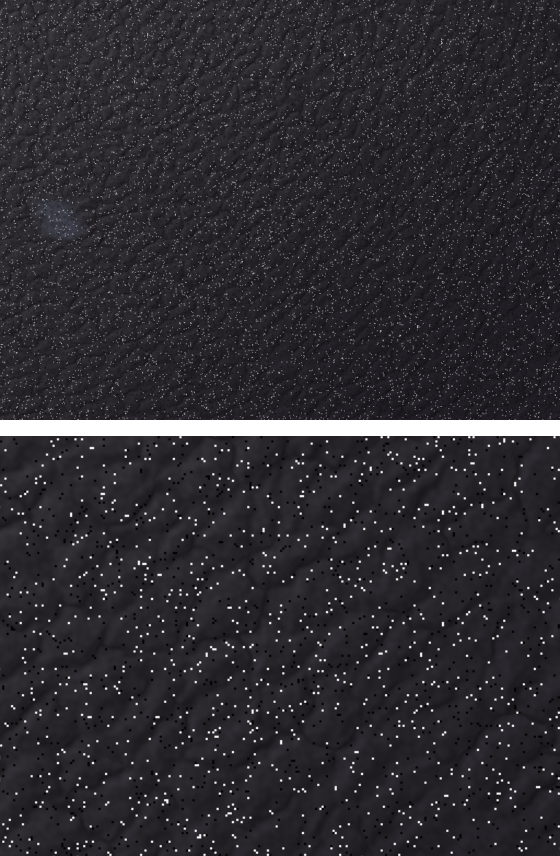
Top, the full canvas; bottom, a detail of the centre.
Write a Shadertoy shader that draws this texture.

```glsl
// Dark pebbled leather with a faint smudge and fine light and dark specks.

const vec3  LIT_LEATHER   = vec3(0.197, 0.188, 0.204);
const vec3  SHADE_LEATHER = vec3(0.120, 0.108, 0.135);
const vec3  SMUDGE_COLOR  = vec3(0.270, 0.285, 0.340);
const vec2  SMUDGE_CENTER = vec2(0.140, 0.478);
const vec2  GRAIN_CENTER  = vec2(-0.30, 1.50);  // the grain curves around this point
const vec2  GRAIN_FREQ    = vec2(27.0, 23.0);   // cells per radius, per radian
const vec2  LIGHT_DIR     = vec2(-0.75, 0.66);
const float LIGHT_STEP    = 0.006;
const float RELIEF_GAIN   = 0.22;
const float CREASE_DEPTH  = 0.20;
const float SPECK_ROWS    = 576.0;
const float SPECK_SHARE   = 0.021;              // for light and dark specks each
const float SPECK_BLUR    = 1.25;               // filter width in output pixels
const float LIGHT_SPECK   = 0.96;
const float DARK_SPECK    = 0.01;

float hash1(vec2 p) {
    vec3 q = fract(p.xyx * 0.1031);
    q += dot(q, q.yzx + 33.33);
    return fract((q.x + q.y) * q.z);
}

vec2 hash2(vec2 p) {
    return vec2(hash1(p), hash1(p + vec2(57.3, 113.7)));
}

float gradCorner(vec2 cell, vec2 offset) {
    float a = 6.2832 * hash1(cell);
    return dot(vec2(cos(a), sin(a)), offset);
}

float gradNoise(vec2 p) {
    vec2 i = floor(p), f = p - i;
    vec2 u = f * f * f * (f * (f * 6.0 - 15.0) + 10.0);
    vec2 e = vec2(1.0, 0.0);
    float low  = mix(gradCorner(i, f), gradCorner(i + e, f - e), u.x);
    float high = mix(gradCorner(i + e.yx, f - e.yx), gradCorner(i + 1.0, f - 1.0), u.x);
    return 1.4 * mix(low, high, u.y);
}

float fbm(vec2 p) {
    float sum = 0.0, amp = 0.55;
    for (int i = 0; i < 4; i++) {
        sum += amp * gradNoise(p);
        p = mat2(1.6, 1.2, -1.2, 1.6) * p + 7.3;
        amp *= 0.5;
    }
    return sum;
}

// Polar coordinates that follow the curved grain, in pebbles
vec2 grainCoord(vec2 p) {
    vec2 d = p - GRAIN_CENTER;
    return vec2(length(d), atan(d.y, d.x)) * GRAIN_FREQ + 40.0;
}

// Gap between the two nearest cell points: zero along the creases
float pebbleGap(vec2 p) {
    vec2 q = grainCoord(p);
    q += 0.35 * vec2(gradNoise(p * 14.0), gradNoise(p * 14.0 + 31.0));
    q += 0.16 * vec2(gradNoise(p * 60.0), gradNoise(p * 60.0 + 17.0));
    vec2 cell = floor(q), f = q - cell;
    float near = 9.0, next = 9.0;
    for (int y = -1; y <= 1; y++)
    for (int x = -1; x <= 1; x++) {
        vec2 o = vec2(x, y);
        float dist = length(o + 0.1 + 0.8 * hash2(cell + o) - f);
        next = min(next, max(near, dist));
        near = min(near, dist);
    }
    return next - near;
}

float relief(vec2 p) {
    float wrinkles = fbm(grainCoord(p) * vec2(2.2, 1.1));
    return smoothstep(-0.1, 0.75, pebbleGap(p)) + 0.35 * wrinkles;
}

// Filtered coverage of light (x) and dark (y) square specks
vec2 speckCoverage(vec2 p) {
    vec2 g = p * SPECK_ROWS;
    float width = SPECK_BLUR * SPECK_ROWS / iResolution.y;
    vec2 sum = vec2(0.0);
    for (int y = -2; y <= 2; y++)
    for (int x = -2; x <= 2; x++) {
        vec2 cell = floor(g) + vec2(x, y);
        vec2 overlap = min(g + 0.5 * width, cell + 1.0) - max(g - 0.5 * width, cell);
        overlap = max(overlap, 0.0) / width;
        float pick = hash1(cell + 0.37);
        sum += overlap.x * overlap.y * step(vec2(1.0 - SPECK_SHARE, pick), vec2(pick, SPECK_SHARE));
    }
    return sum;
}

void mainImage(out vec4 fragColor, in vec2 fragCoord) {
    vec2 p = fragCoord / iResolution.y;
    float aspect = iResolution.x / iResolution.y;

    // Light falls off towards the lower right
    float falloff = 0.62 * p.x / aspect + 0.48 * (1.0 - p.y) + 0.10 * fbm(p * 3.0);
    vec3 color = mix(LIT_LEATHER, SHADE_LEATHER, smoothstep(-0.1, 1.05, falloff));

    // Pebbles lit from the upper left, with broken dark creases
    float slope = relief(p) - relief(p + LIGHT_STEP * LIGHT_DIR);
    float strength = mix(1.0, 0.7, smoothstep(0.2, 1.0, falloff));
    float crease = 1.0 - smoothstep(0.0, 0.18, pebbleGap(p));
    crease *= smoothstep(-0.3, 0.4, gradNoise(p * 19.0 + 5.0));
    color *= 1.0 + strength * (RELIEF_GAIN * clamp(slope * 2.0, -1.0, 1.3) - CREASE_DEPTH * crease);
    color *= 1.0 + 0.10 * gradNoise(p * 170.0);

    // Chalky smudge with a ragged outline
    vec2 s = p - SMUDGE_CENTER;
    s.y += 0.35 * s.x;
    float ragged = length(s * vec2(1.0, 1.25)) + 0.035 * fbm(p * 28.0);
    float smudge = 1.0 - smoothstep(0.030, 0.074, ragged);
    color = mix(color, SMUDGE_COLOR, smudge * clamp(0.62 + 0.6 * fbm(p * 70.0), 0.0, 1.0));

    // Scattered light and dark specks
    vec2 speck = speckCoverage(p);
    color = color * (1.0 - speck.x - speck.y) + LIGHT_SPECK * speck.x + DARK_SPECK * speck.y;

    fragColor = vec4(color, 1.0);
}
```
